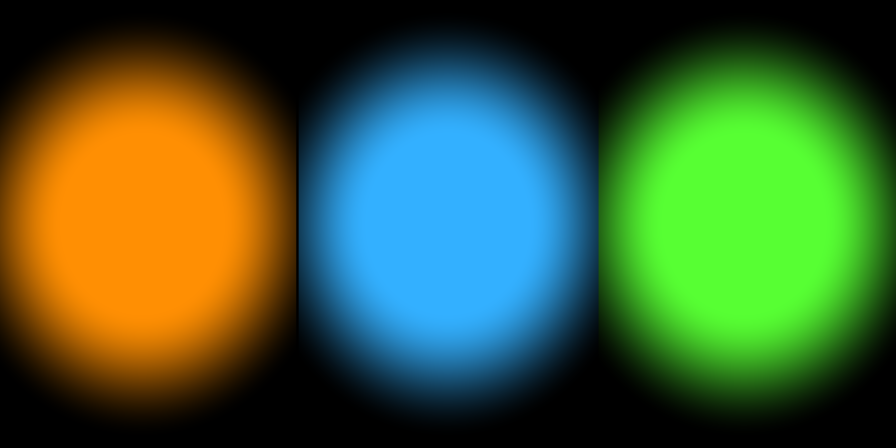
This background is drawn by a Shadertoy shader. Its source:

```glsl
// Three soft oval glows, orange, blue and green, in side-by-side black panels.

const vec3 ORANGE = vec3(1.00, 0.56, 0.01);
const vec3 BLUE   = vec3(0.20, 0.69, 1.00);
const vec3 GREEN  = vec3(0.34, 1.00, 0.20);

const vec2 GLOW_STRETCH = vec2(0.95, 1.05);
const float CORE_RADIUS = 0.187;
const float FADE_RADIUS = 0.456;

// Panel borders, in a space two units wide and one unit high
const float LEFT_BORDER = 0.664;
const float RIGHT_BORDER = 1.336;
const float SEAM_HALF_WIDTH = 0.0025;

// Brightness of an oval glow: full in its core, fading smoothly to zero
float ovalGlow(vec2 p, vec2 center, vec2 stretch, float core, float fade) {
    float radius = length((p - center) / stretch);
    return 1.0 - smoothstep(core, fade, radius);
}

// Smoothed step across a vertical border
float sideOf(float x, float border, float blur) {
    return smoothstep(border - blur, border + blur, x);
}

vec3 glowPanel(vec2 p, float centerX, vec3 color) {
    vec2 center = vec2(centerX, 0.5);
    return color * ovalGlow(p, center, GLOW_STRETCH, CORE_RADIUS, FADE_RADIUS);
}

void mainImage(out vec4 fragColor, in vec2 fragCoord) {
    vec2 p = fragCoord / iResolution.xy * vec2(2.0, 1.0);
    float blur = 1.0 / iResolution.x;

    // Panels from left to right
    vec3 color = glowPanel(p, 0.318, ORANGE);
    color = mix(color, glowPanel(p, 1.0, BLUE), sideOf(p.x, LEFT_BORDER, blur));
    color = mix(color, glowPanel(p, 1.661, GREEN), sideOf(p.x, RIGHT_BORDER, blur));

    // Thin dark seam between the first two panels
    float seamDistance = abs(p.x - LEFT_BORDER);
    color *= sideOf(seamDistance, SEAM_HALF_WIDTH, blur);

    fragColor = vec4(color, 1.0);
}
```
